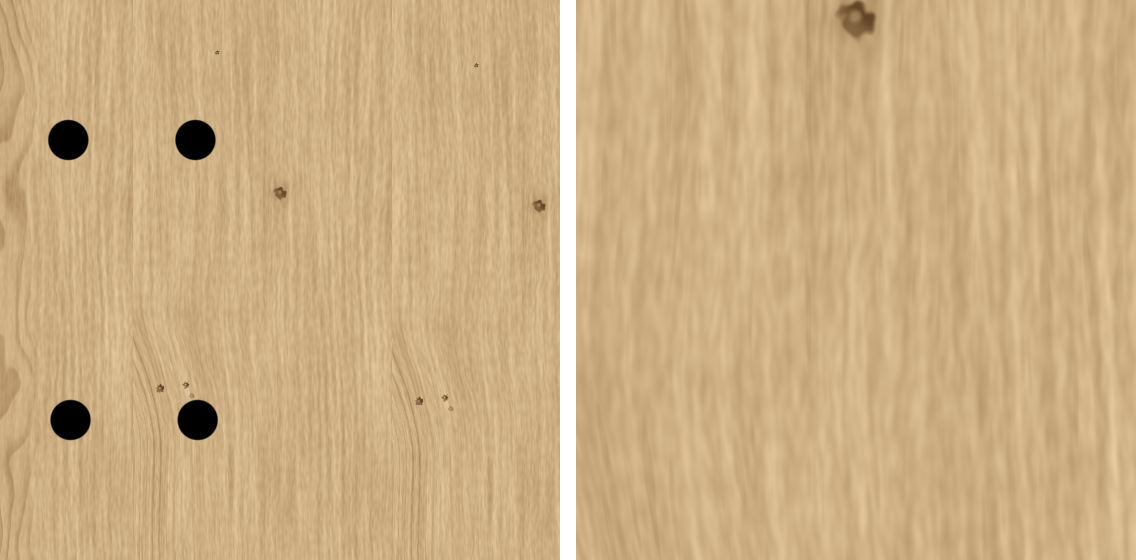
Left: the whole. Right: its middle third, enlarged.
Write a WebGL 1 fragment shader that draws this texture.

```glsl
precision highp float;

uniform vec2 u_resolution;

vec2 gradientAt(vec2 cell) {
  float h = fract(sin(dot(cell, vec2(127.1, 311.7))) * 43758.547);
  return vec2(cos(h * 6.2832), sin(h * 6.2832));
}

float gradientNoise(vec2 p) {
  vec2 i = floor(p), f = p - i;
  vec2 w = f * f * f * (f * (f * 6.0 - 15.0) + 10.0);
  vec2 e = vec2(1.0, 0.0);
  float low = mix(dot(gradientAt(i), f), dot(gradientAt(i + e.xy), f - e.xy), w.x);
  float high = mix(dot(gradientAt(i + e.yx), f - e.yx),
                   dot(gradientAt(i + e.xx), f - e.xx), w.x);
  return mix(low, high, w.y);
}

// Ragged dark spot, strongest on its upper right side
float knot(vec2 p, vec2 center, float radius) {
  vec2 d = (p - center) / radius;
  float edge = length(d) + 0.7 * gradientNoise(d * 1.6 + center * 90.0);
  float shade = 0.65 + 0.35 * smoothstep(-0.5, 0.6, d.x + d.y);
  float paleCore = 0.6 * smoothstep(0.45, 0.1, length(d + vec2(0.1, -0.15)));
  return smoothstep(1.1, 0.55, edge) * shade * (1.0 - paleCore);
}

// Signed brightness of the fibres, from long streaks to short pores
float fibres(vec2 p) {
  float streaks = gradientNoise(p * vec2(105.0, 4.0));
  float threads = gradientNoise(p * vec2(170.0, 17.0) + 31.0);
  float pores = gradientNoise(p * vec2(230.0, 65.0) + 73.0);
  return 0.075 * streaks + 0.07 * threads + 0.055 * pores
       - 0.05 * smoothstep(0.2, 0.5, threads - 0.3 * streaks);
}

// Thin wandering growth lines of the flat-sawn left edge
float archLines(vec2 p) {
  float rings = p.x * 38.0 + 3.2 * gradientNoise(p * vec2(9.0, 4.0) + 5.0)
              + 0.5 * gradientNoise(p * vec2(30.0, 14.0));
  float phase = fract(rings);
  return smoothstep(0.45, 0.88, phase) * smoothstep(1.0, 0.9, phase);
}

void main() {
  vec2 uv = gl_FragCoord.xy / u_resolution;

  // Boards repeat sideways with a small vertical slip
  float board = floor((uv.x - 0.238) / 0.4625);
  vec2 local = vec2(uv.x - 0.238 - board * 0.4625, uv.y + board * 0.023);
  float knotty = step(-0.5, board);

  // Grain drifts, sweeps aside low on the board and parts around the knot
  vec2 grain = local;
  grain.x += 0.012 * gradientNoise(local * vec2(7.0, 2.5))
           + 0.003 * gradientNoise(local * vec2(24.0, 9.0));
  grain.x -= knotty * 0.09 * smoothstep(0.46, 0.2, local.y) * exp(-7.0 * local.x);
  vec2 fromKnot = local - vec2(0.263, 0.655);
  vec2 spread = fromKnot / vec2(0.025, 0.06);
  grain.x -= knotty * 0.5 * fromKnot.x * exp(-dot(spread, spread));

  float leftEdge = smoothstep(0.085, 0.025, uv.x);
  float tone = fibres(grain) * (1.0 - 0.4 * leftEdge);
  tone += 0.04 * gradientNoise(grain * vec2(16.0, 1.5) + 11.0);

  // Even rings on the quarter-sawn side, curved ones near the sweep
  float even = smoothstep(0.27, 0.35, local.x);
  float ringPhase = grain.x * 76.0 + 0.8 * gradientNoise(grain * vec2(20.0, 3.0));
  float rough = 0.7 + 0.9 * gradientNoise(grain * vec2(90.0, 45.0) + 17.0);
  tone += 0.027 * even * rough * sin(6.2832 * ringPhase) * (1.0 - leftEdge);
  float sweep = knotty * smoothstep(0.13, 0.03, local.x) * smoothstep(0.5, 0.38, local.y);
  float curved = smoothstep(0.55, 0.95, sin(grain.x * 330.0));
  tone -= 0.05 * sweep * curved;
  tone -= 0.1 * leftEdge * archLines(uv);

  // Pale seam and one dark mineral streak per board
  tone += 0.022 * smoothstep(0.014, 0.0, local.x);
  tone -= 0.03 * smoothstep(0.4595, 0.4625, local.x);
  vec2 streak = (local - vec2(0.176, 0.16)) / vec2(0.005, 0.06);
  streak.x += 0.6 * gradientNoise(local * vec2(10.0, 30.0));
  tone -= 0.075 * knotty * exp(-dot(streak, streak));

  vec3 oak = vec3(0.812, 0.692, 0.522) + tone * vec3(0.95, 1.0, 1.03);

  float spots = knot(local, vec2(0.263, 0.655), 0.0125);
  spots = max(spots, knot(local, vec2(0.048, 0.306), 0.0075));
  spots = max(spots, knot(local, vec2(0.094, 0.3125), 0.0065));
  spots = max(spots, 0.5 * knot(local, vec2(0.105, 0.293), 0.0055));
  spots = max(spots, knot(local, vec2(0.15, 0.906), 0.004));
  float halo = exp(-dot(fromKnot, fromKnot) / 0.0003);
  oak -= knotty * 0.08 * halo;
  oak = mix(oak, vec3(0.33, 0.21, 0.1), 0.85 * knotty * spots);

  // Drilled holes in two rows of two
  float pixel = 1.0 / u_resolution.y;
  float hole = 0.0;
  for (int i = 0; i < 4; i++) {
    float column = mod(float(i), 2.0), row = floor(float(i) / 2.0);
    vec2 center = vec2(0.126 + 0.227 * column - 0.004 * row, 0.25 + 0.5 * row);
    float d = length(uv - center) - 0.0358;
    hole = max(hole, smoothstep(pixel, -pixel, d));
  }
  gl_FragColor = vec4(mix(oak, vec3(0.0), hole), 1.0);
}
```
